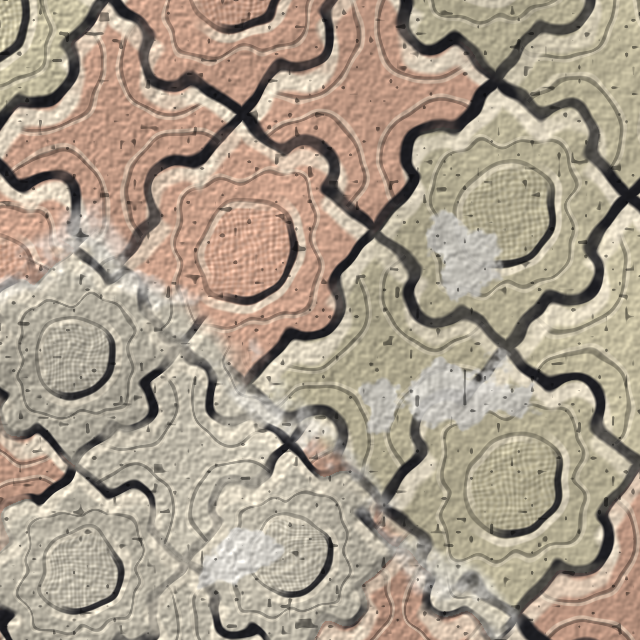
A Shadertoy shader for this texture:

```glsl
const vec3 KHAKI = vec3(0.71, 0.68, 0.575);
const vec3 ASH = vec3(0.72, 0.695, 0.635);
const vec3 TERRACOTTA = vec3(0.735, 0.585, 0.505);
const vec3 CREAM = vec3(0.89, 0.85, 0.77);
const vec3 GAP = vec3(0.11, 0.11, 0.125);
const vec3 PLASTER = vec3(0.82, 0.81, 0.79);

float hash(vec2 p) {
    vec3 q = fract(p.xyx * 0.1031);
    q += dot(q, q.yzx + 33.33);
    return fract((q.x + q.y) * q.z);
}

float noise(vec2 p) {
    vec2 i = floor(p), f = fract(p);
    f *= f * (3.0 - 2.0 * f);
    return mix(mix(hash(i), hash(i + vec2(1, 0)), f.x),
               mix(hash(i + vec2(0, 1)), hash(i + 1.0), f.x), f.y);
}

float fbm(vec2 p) {
    float sum = 0.0, amp = 0.53;
    for (int i = 0; i < 4; i++) {
        sum += amp * noise(p);
        p = mat2(1.6, 1.2, -1.2, 1.6) * p + 7.3;
        amp *= 0.5;
    }
    return sum;
}

float band(float x, float halfWidth) {
    return 1.0 - smoothstep(halfWidth * 0.6, halfWidth * 1.3, abs(x));
}

// Lit side of a rough surface, light from the upper left
float relief(vec2 p) {
    return noise(p) - noise(p + vec2(-0.5, 0.6));
}

// Skewed grid: x runs up-right, y runs down-right, one tile per unit
vec2 toGrid(vec2 p, vec2 origin, vec2 across, vec2 up) {
    vec2 q = inverse(mat2(across, up)) * (p - origin);
    return vec2(q.x + q.y, q.x - q.y);
}

// Signed distance to the lobed tiles, negative inside a medallion tile
float border(vec2 g) {
    vec2 cell = floor(g + 0.5), l = abs(g - cell);
    float edge = 0.5 - max(l.x, l.y);
    if (mod(cell.x + cell.y, 2.0) < 0.5) edge = -edge;
    float lobe = min(length(l - vec2(0.5, 0)), length(l - vec2(0, 0.5))) - 0.16;
    float h = max(0.05 - abs(edge - lobe), 0.0) / 0.05;
    return min(edge, lobe) - h * h * 0.0125;
}

// Index of the tile, giving each lobe to its medallion
vec2 tileIndex(vec2 g) {
    vec2 cell = floor(g + 0.5), l = g - cell;
    if (mod(cell.x + cell.y, 2.0) > 0.5 && border(g) < 0.0)
        cell += abs(l.x) > abs(l.y) ? vec2(sign(l.x), 0) : vec2(0, sign(l.y));
    return cell;
}

vec3 engrave(vec3 col, float x, float strength) {
    col = mix(col, CREAM, 0.6 * strength * band(x - 0.016, 0.012));
    return mix(col, col * 0.55, strength * band(x, 0.010));
}

vec3 medallion(vec3 col, vec2 l) {
    float len = length(l), rim = len - 0.27, angle = atan(l.y, l.x);
    float lower = l.y / max(len, 0.001);
    float inside = 1.0 - smoothstep(-0.03, 0.0, rim);
    col += inside * 0.07 * sin(l.x * 150.0) * sin(l.y * 150.0);
    col = engrave(col, len - 0.41 - 0.04 * cos(4.0 * angle) - 0.015 * cos(12.0 * angle), 0.6);
    col = mix(col, CREAM, 0.75 * band(rim - 0.035, 0.022) * smoothstep(-0.3, 0.5, lower));
    col = mix(col, CREAM, 0.5 * band(rim + 0.025, 0.02) * smoothstep(0.0, -0.7, lower));
    col = mix(col, col * 0.6, 0.6 * band(rim, 0.012));
    return mix(col, GAP, 0.9 * band(rim + 0.01, 0.022) * smoothstep(0.05, 0.75, lower));
}

vec3 paving(vec2 p, vec2 g, vec3 clay, float wear) {
    vec2 id = tileIndex(g), l = g - id, a = abs(l);
    vec3 col = clay * (0.96 + 0.08 * hash(id + 9.0));
    if (mod(id.x + id.y, 2.0) < 0.5) col = medallion(col, l);
    else {
        float arc = min(length(a - vec2(0.5, 0)), length(a - vec2(0, 0.5))) - 0.30;
        col = engrave(col, arc, 0.65);
    }
    // Sunlit bevel, then the shadowed gap, wider along one direction
    float chips = smoothstep(0.38, 0.62, fbm(p * 13.0));
    float lit = band(border(g + vec2(0.05, -0.055)), 0.045);
    col = mix(col, CREAM, lit * (0.9 - 0.3 * chips));
    float thin = band(border(g), 0.016);
    float wide = band(border(g + vec2(0, 0.018)), 0.030);
    return mix(col, GAP, max(thin, wide) * (1.0 - wear * chips));
}

float patchMask(vec2 p, vec2 center, vec2 size, float rough) {
    float r = length((p - center) / size);
    return 1.0 - smoothstep(0.85, 1.1, r + (rough - 0.5) * 2.2);
}

void mainImage(out vec4 fragColor, in vec2 fragCoord) {
    vec2 p = fragCoord / iResolution.xy;
    float rough = fbm(p * 22.0);
    vec2 wobble = (vec2(noise(p * 28.0), noise(p * 28.0 + 40.0)) - 0.5) * 0.045;

    // Large tiles, with a block of terracotta
    vec2 gA = toGrid(p, vec2(0.788, 0.665), vec2(0.404, 0.056), vec2(-0.013, 0.423)) + wobble;
    vec2 idA = tileIndex(gA);
    float redA = step(mod(idA.y + 2.0, 4.0), 1.5) * step(idA.x, 0.5);
    vec3 col = paving(p, gA, mix(KHAKI, TERRACOTTA, redA), 0.3);

    // Smaller, dustier tiles in the lower left
    vec2 gB = toGrid(p, vec2(0.117, 0.443), vec2(0.328, 0.026), vec2(-0.010, 0.335)) + wobble * 1.6;
    vec2 idB = tileIndex(gB);
    float redB = step(2.5, mod(idB.x + idB.y, 4.0));
    vec3 small = paving(p, gB, mix(ASH, TERRACOTTA, redB), 0.75);
    float joint = min(0.81 - 1.04 * p.x, 0.557 + 0.55 * p.x) - p.y;
    joint += (fbm(p * 8.0) - 0.5) * 0.12;
    float dusty = smoothstep(-0.03, 0.03, joint);
    col = mix(col, small, dusty);

    // Loose plaster on the joint and in scattered patches
    float dust = 0.6 * band(joint, 0.045) * smoothstep(0.4, 0.6, rough);
    dust = max(dust, patchMask(p, vec2(0.72, 0.61), vec2(0.045, 0.06), rough));
    vec2 bow = p - vec2(0, 0.9 * (p.x - 0.7) * (0.8 - p.x));
    dust = max(dust, patchMask(bow, vec2(0.70, 0.39), vec2(0.11, 0.04), rough));
    dust = max(dust, patchMask(p, vec2(0.37, 0.13), vec2(0.05, 0.05), rough));
    col = mix(col, PLASTER + 0.3 * (rough - 0.5), 0.85 * dust);

    // Grain, stains and small pits
    float coarse = mix(0.20, 0.32, max(dusty, 1.0 - smoothstep(0.3, 0.75, p.x)));
    float grain = coarse * relief(p * 165.0) + 0.14 * relief(p * 75.0);
    col *= 1.0 + grain + 0.28 * (fbm(p * 5.0 + 3.0) - 0.5);
    col *= 1.0 - 0.45 * smoothstep(0.86, 0.95, noise(p * 95.0 + 17.0));
    fragColor = vec4(clamp(col, 0.0, 1.0), 1.0);
}
```
